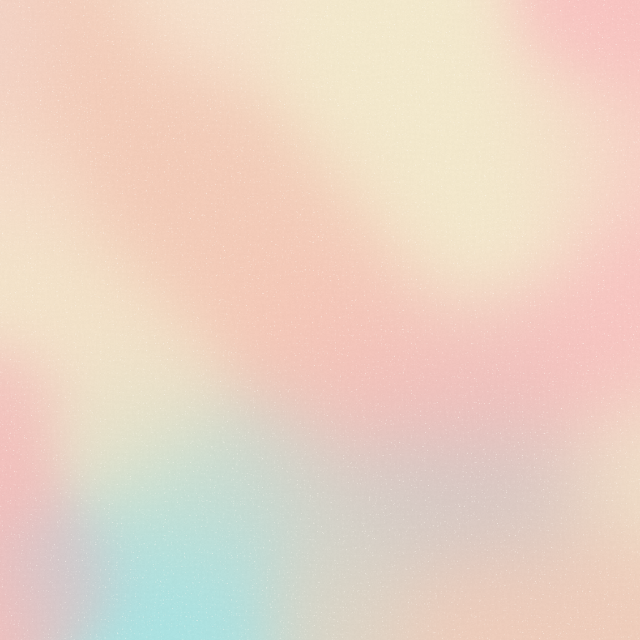
This background is drawn by a Shadertoy shader. Its source:

```glsl
// Soft pastel mesh gradient of cream, peach, rose and aqua with fine white speckles.

const vec3 CREAM = vec3(0.95, 0.91, 0.80);
const vec3 SAND  = vec3(0.95, 0.89, 0.79);
const vec3 PEACH = vec3(0.95, 0.795, 0.72);
const vec3 CORAL = vec3(0.96, 0.775, 0.715);
const vec3 ROSE  = vec3(0.95, 0.745, 0.735);
const vec3 PINK  = vec3(0.97, 0.765, 0.755);
const vec3 MAUVE = vec3(0.83, 0.785, 0.77);
const vec3 LILAC = vec3(0.81, 0.785, 0.80);
const vec3 SAGE  = vec3(0.83, 0.83, 0.79);
const vec3 MINT  = vec3(0.77, 0.87, 0.83);
const vec3 AQUA  = vec3(0.665, 0.885, 0.885);

// Two random values per lattice cell
vec2 hash2(vec2 cell) {
    vec3 q = fract(cell.xyx * vec3(0.1031, 0.1030, 0.0973));
    q += dot(q, q.yzx + 33.33);
    return fract((q.xx + q.yz) * q.zy);
}

float segmentDistance(vec2 p, vec2 a, vec2 b) {
    vec2 ab = b - a;
    float t = clamp(dot(p - a, ab) / max(dot(ab, ab), 1e-5), 0.0, 1.0);
    return length(p - a - ab * t);
}

// Gaussian streak from a to b: weighted colour in rgb, weight in a
vec4 streak(vec2 p, vec2 a, vec2 b, float width, vec3 colour) {
    float d = segmentDistance(p, a, b) / width;
    return vec4(colour, 1.0) * exp(-0.5 * d * d);
}

vec4 spot(vec2 p, vec2 centre, float width, vec3 colour) {
    return streak(p, centre, centre, width, colour);
}

// Normalised blend of all colour fields
vec3 meshGradient(vec2 p) {
    vec4 sum = vec4(0.0);

    // Cream light and the peach diagonal
    sum += streak(p, vec2(0.58, 0.94), vec2(0.74, 0.66), 0.11, CREAM);
    sum += streak(p, vec2(0.14, 0.87), vec2(0.38, 0.62), 0.11, PEACH);
    sum += spot(p, vec2(0.32, 1.02), 0.09, vec3(0.96, 0.89, 0.81));
    sum += spot(p, vec2(0.00, 0.92), 0.07, vec3(0.95, 0.83, 0.78));
    sum += spot(p, vec2(0.00, 0.73), 0.08, vec3(0.96, 0.86, 0.79));
    sum += streak(p, vec2(0.02, 0.58), vec2(0.20, 0.41), 0.09, SAND);

    // Rose band rising to the right edge
    sum += spot(p, vec2(0.50, 0.49), 0.10, CORAL);
    sum += streak(p, vec2(0.60, 0.41), vec2(0.82, 0.40), 0.09, ROSE);
    sum += streak(p, vec2(0.95, 0.47), vec2(1.00, 0.56), 0.09, PINK);
    sum += spot(p, vec2(1.01, 0.75), 0.08, vec3(0.97, 0.80, 0.77));
    sum += spot(p, vec2(0.89, 0.75), 0.08, SAND);
    sum += spot(p, vec2(1.00, 0.97), 0.10, PINK);

    // Cool lower half
    sum += streak(p, vec2(0.29, 0.11), vec2(0.30, 0.03), 0.10, AQUA);
    sum += spot(p, vec2(0.30, 0.22), 0.08, MINT);
    sum += spot(p, vec2(0.22, 0.32), 0.08, vec3(0.89, 0.88, 0.79));
    sum += streak(p, vec2(0.44, 0.25), vec2(0.52, 0.16), 0.09, SAGE);
    sum += streak(p, vec2(0.66, 0.22), vec2(0.80, 0.23), 0.09, MAUVE);
    sum += spot(p, vec2(0.09, 0.11), 0.06, LILAC);

    // Warm lower edges
    sum += streak(p, vec2(0.00, 0.35), vec2(0.00, 0.10), 0.07, ROSE);
    sum += spot(p, vec2(0.54, 0.02), 0.08, vec3(0.87, 0.83, 0.77));
    sum += streak(p, vec2(0.72, 0.02), vec2(0.92, 0.08), 0.09, vec3(0.935, 0.80, 0.73));
    sum += spot(p, vec2(1.00, 0.27), 0.09, vec3(0.94, 0.875, 0.785));

    return sum.rgb / sum.a;
}

// Jittered dots, one per cell; most cells stay faint
float speckles(vec2 p, float cells, float radius, float pixel) {
    vec2 cell = floor(p * cells);
    vec2 centre = (cell + 0.2 + 0.6 * hash2(cell)) / cells;
    float strength = pow(hash2(cell + 71.0).x, 6.0);
    float edge = max(pixel, radius);
    return strength * (1.0 - smoothstep(0.0, edge, length(p - centre)));
}

// Faint woven paper made of layered sines
float weave(vec2 p) {
    vec2 threads = sin(p * 620.0 + 2.0 * sin(p.yx * 37.0));
    return threads.x + threads.y;
}

void mainImage(out vec4 fragColor, in vec2 fragCoord) {
    vec2 p = fragCoord / iResolution.xy;
    float pixel = 1.0 / min(iResolution.x, iResolution.y);

    vec3 colour = meshGradient(p);

    // Paper grain
    float grain = hash2(floor(p * 512.0)).x - 0.5;
    colour += 0.012 * grain + 0.0012 * weave(p);

    // Large and small speckles
    float dust = 0.55 * speckles(p, 150.0, 0.0016, pixel)
               + 0.35 * speckles(p + 3.7, 235.0, 0.0012, pixel);
    colour = mix(colour, vec3(1.0, 0.98, 0.95), clamp(dust, 0.0, 1.0));

    fragColor = vec4(colour, 1.0);
}
```
